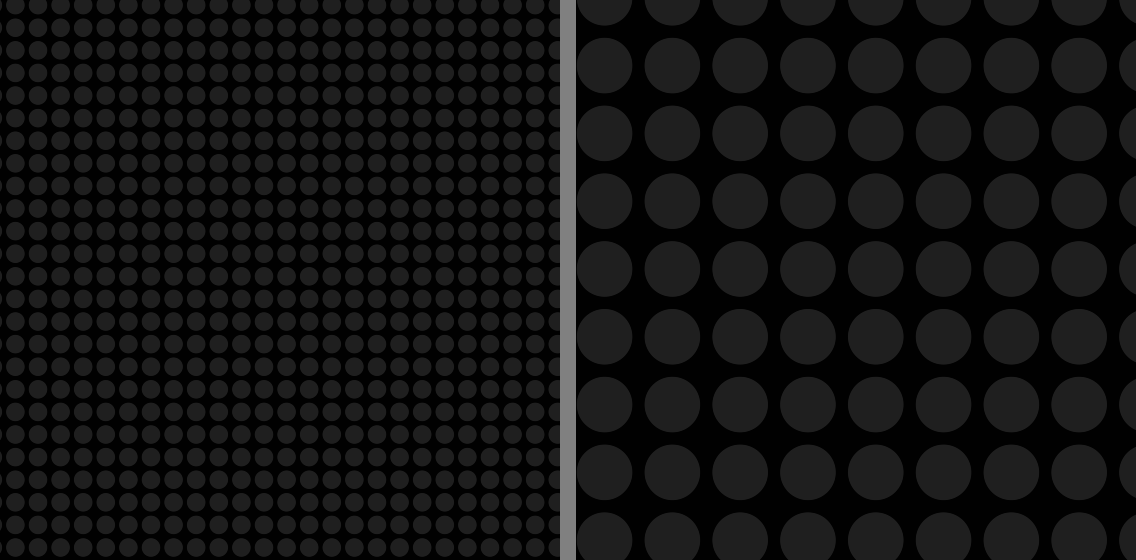
Left, the full canvas; right, a detail of the centre.
Give the GLSL for this pattern, as a Shadertoy shader.

```glsl
// Charcoal dots in a square grid on black, just under 25 repeats each way.
// The plane is scaled to unit cells, and each cell holds one disc drawn
// from its signed distance with a pixel-wide smooth edge.

float discDistance(vec2 p, float radius) {
    return length(p) - radius;
}

void mainImage(out vec4 fragColor, in vec2 fragCoord) {
    float repeats = 24.78;
    vec2 uv = fragCoord / iResolution.y;

    // Cell coordinates, centred on the disc nearest to this point
    vec2 grid = (uv - vec2(0.0275, 0.0223)) * repeats;
    vec2 cell = fract(grid + 0.5) - 0.5;

    // Antialiased coverage, with the pixel size in cell units
    float pixel = repeats / iResolution.y;
    float d = discDistance(cell, 0.41);
    float coverage = 1.0 - smoothstep(-0.6 * pixel, 0.6 * pixel, d);

    vec3 black = vec3(0.002);
    vec3 charcoal = vec3(0.123);
    fragColor = vec4(mix(black, charcoal, coverage), 1.0);
}
```
